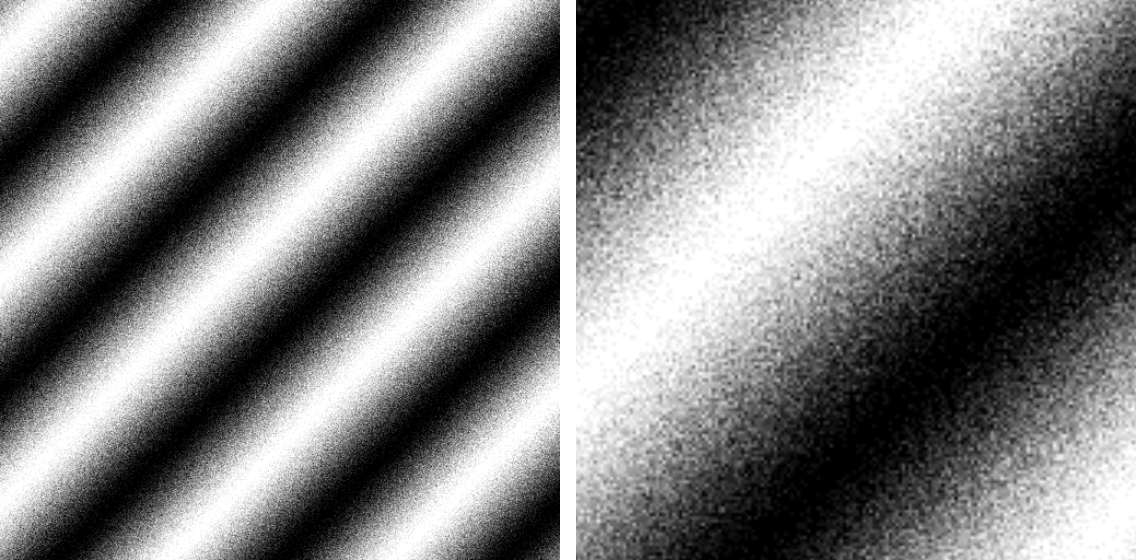
Left, the full canvas; right, a detail of the centre.
This pattern is drawn by a three.js fragment shader. Its source:

```glsl
// Diagonal black and white bands with a soft, fine photographic grain.
// A sine across the diagonal sets the tone; each grain averages a block of
// tiny specks, white where the tone exceeds the speck's hashed threshold.

#define BANDS 5.0           // bands from the upper left to the lower right corner
#define PHASE 0.0           // shift of the bands, in periods
#define CONTRAST 0.99       // swing of the tone between black and white
#define GRAINS 512.0        // grains along one side
#define SPECKS 4            // specks along one side of a grain
#define INK vec3(0.0)
#define PAPER vec3(1.0)

const float TAU = 6.2831853;

varying vec2 vUv;

// Uniform random value per cell
float hash(vec2 cell) {
  vec3 p = fract(vec3(cell.xyx) * vec3(0.1031, 0.1030, 0.0973));
  p += dot(p, p.yzx + 33.33);
  return fract((p.x + p.y) * p.z);
}

// Smooth tone of the bands, 0 to 1, along the falling diagonal
float bandTone(vec2 uv) {
  float diagonal = 0.5 * (uv.x + 1.0 - uv.y);
  return 0.5 + 0.5 * CONTRAST * sin(TAU * (diagonal * BANDS + PHASE));
}

// Share of white specks inside one grain
float grain(vec2 cell) {
  float tone = bandTone((cell + 0.5) / GRAINS);
  float side = float(SPECKS);
  float white = 0.0;
  for (int row = 0; row < SPECKS; row++) {
    for (int column = 0; column < SPECKS; column++) {
      vec2 speck = cell * side + vec2(float(column), float(row));
      white += step(hash(speck), tone);
    }
  }
  return white / (side * side);
}

// Blend of the four nearest grains, so that enlarged grains keep soft edges
float stipple(vec2 uv) {
  vec2 grid = uv * GRAINS - 0.5;
  vec2 cell = floor(grid);
  vec2 blend = grid - cell;
  float lower = mix(grain(cell), grain(cell + vec2(1.0, 0.0)), blend.x);
  float upper = mix(grain(cell + vec2(0.0, 1.0)), grain(cell + vec2(1.0)), blend.x);
  return mix(lower, upper, blend.y);
}

void main() {
  gl_FragColor = vec4(mix(INK, PAPER, stipple(vUv)), 1.0);
}
```
